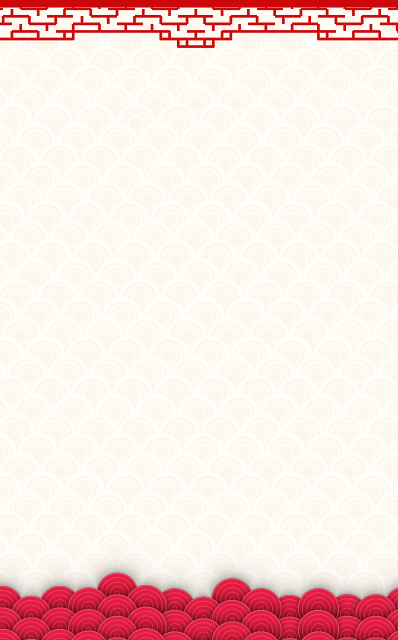
A WebGL 2 fragment shader for this background:

```glsl
#version 300 es
precision highp float;

// Lengths are hundredths of the canvas width
#define FAN_PITCH vec2(10.36, 4.87)
#define FAN_SHIFT 5.86
#define FAN_ORIGIN vec2(50.0, 90.8)
#define FRET_CELL vec2(2.2, 1.9)
#define FRET_AXIS 49.2
#define FRET_TOP 2.2
#define LINE_HALF 0.34
#define WAVE_RADIUS 5.2
#define WAVE_PITCH vec2(7.22, 5.4)
#define WAVE_RINGS 4.5
#define SHADOW_REACH 1.7

uniform vec2 u_resolution;
out vec4 fragColor;

const vec3 CREAM = vec3(0.995, 0.968, 0.925);
const vec3 WHITE = vec3(1.0, 0.996, 0.985);
const vec3 RED = vec3(0.80, 0.03, 0.04);
const vec3 CRIMSON = vec3(0.90, 0.11, 0.26);
const vec3 MAROON = vec3(0.57, 0.03, 0.12);
const vec3 PINK = vec3(0.95, 0.52, 0.55);

// Height of the topmost disc in each column of waves
const int COLUMNS = 15;
const float CREST[COLUMNS] = float[COLUMNS](13.6, 11.1, 13.6, 13.2, 16.9,
    13.8, 13.0, 10.9, 15.5, 13.0, 11.3, 13.0, 11.5, 11.5, 13.4);

float cover(float d, float px) {
    return clamp(0.5 - d / px, 0.0, 1.0);
}

float boxDistance(vec2 p, vec2 halfSize) {
    vec2 q = abs(p) - halfSize;
    return length(max(q, 0.0)) + min(max(q.x, q.y), 0.0);
}

// Overlapping fans, each row shifted sideways and laid over the one above
vec3 fanPaper(vec2 p, float px) {
    vec3 color = CREAM;
    float radius = 0.5 * FAN_PITCH.x;
    float nearest = floor((FAN_ORIGIN.y - p.y) / FAN_PITCH.y);
    for (float k = -1.0; k <= 2.0; k++) {
        float row = nearest + k;
        vec2 q = p - FAN_ORIGIN - vec2(FAN_SHIFT, -FAN_PITCH.y) * row;
        q.x -= FAN_PITCH.x * round(q.x / FAN_PITCH.x);
        float d = length(q);
        float soft = max(px, 0.3);
        float bands = cover(abs(d - 0.89 * radius) - 0.52, soft);
        bands = max(bands, 0.75 * cover(abs(d - 0.62 * radius) - 0.28, soft));
        bands = max(bands, 0.65 * cover(abs(d - 0.38 * radius) - 0.25, soft));
        color = mix(color, mix(CREAM, WHITE, bands), cover(d - radius, px));
    }
    return color;
}

// Stepped lattice hanging from the top bar, mirrored about its axis
float fretMask(vec2 p, float px) {
    float side = abs(p.x - FRET_AXIS);
    vec2 h = vec2(side, p.y);
    float edge = boxDistance(h, vec2(80.0, 7.9));
    edge = min(edge, boxDistance(h, vec2(8.8, 9.8)));
    edge = min(edge, boxDistance(h, vec2(4.4, 11.7)));
    edge = min(edge, boxDistance(h - vec2(60.8, 0.0), vec2(30.0, 9.8)));

    // Broken grid lines form the inner meander
    vec2 cell = (h - vec2(0.0, FRET_TOP)) / FRET_CELL;
    vec2 id = floor(cell);
    vec2 line = round(cell);
    vec2 d = abs(cell - line) * FRET_CELL - LINE_HALF;
    float across = step(1.5, mod(id.x + 3.0 * line.y, 5.0));
    float down = 1.0 - step(0.5, mod(2.0 * line.x + id.y, 3.0));
    float meander = max(across * cover(d.y, px), down * cover(d.x, px));

    float mask = max(meander * cover(edge, px), cover(abs(edge) - LINE_HALF, px));
    return max(mask, cover(p.y - 1.9, px));
}

// Ringed discs stacked in columns; high columns first, lower rows in front
vec4 waves(vec2 p, float px, out float nearest) {
    vec4 result = vec4(MAROON, 0.0);
    nearest = 100.0;
    for (int row = 0; row < 4; row++) {
        for (int i = 0; i < COLUMNS; i++) {
            int k = (2 * i) % COLUMNS;
            vec2 center = vec2(0.6 + WAVE_PITCH.x * float(k),
                CREST[k] - WAVE_RADIUS - WAVE_PITCH.y * float(row));
            vec2 q = p - center;
            float r = length(q);
            float d = r - WAVE_RADIUS;
            nearest = min(nearest, d);

            float light = smoothstep(-0.65, 0.75, q.y / WAVE_RADIUS);
            vec3 color = mix(MAROON, CRIMSON, light);
            float gap = WAVE_RADIUS / WAVE_RINGS;
            float ring = abs(fract(r / gap) - 0.5) * gap - 0.09;
            color = mix(color, PINK, 0.45 * cover(ring, px));
            color = mix(color, PINK, 0.5 * cover(abs(d + 0.15) - 0.12, px));

            result.rgb *= 1.0 - 0.3 * exp(-max(d, 0.0) / 0.55);
            float a = cover(d, px);
            result = mix(result, vec4(color, 1.0), a);
        }
    }
    return result;
}

void main() {
    float px = 100.0 / u_resolution.x;
    vec2 p = gl_FragCoord.xy * px;
    float top = u_resolution.y * px;

    vec3 color = fanPaper(p, px);
    color = mix(color, RED, fretMask(vec2(p.x, top - p.y), px));

    // Soft shadow behind the waves
    float nearest;
    vec4 sea = waves(p, px, nearest);
    color *= 1.0 - 0.3 * exp(-max(nearest, 0.0) / SHADOW_REACH);
    color = mix(color, sea.rgb, sea.a);
    fragColor = vec4(color, 1.0);
}
```
